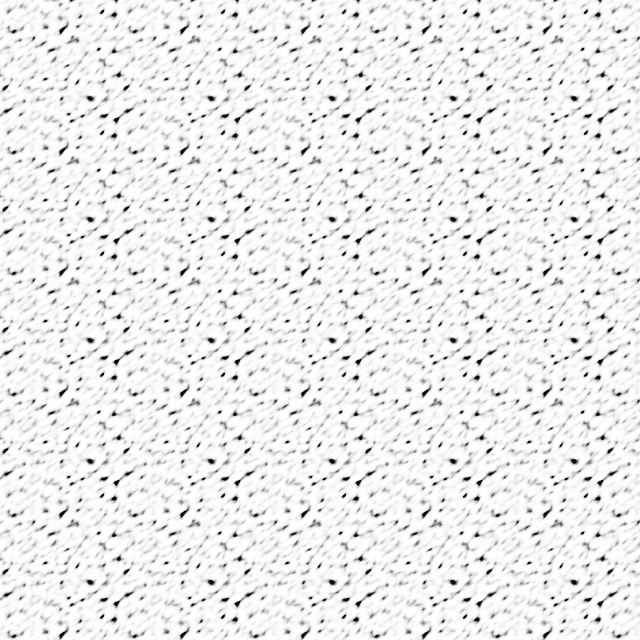
Give the GLSL for this texture, as a WebGL 1 fragment shader.

```glsl
precision highp float;
// Short slanted ink flecks with soft grey wisps on white paper, in a repeating tile.

uniform vec2 u_resolution;

#define TILE 0.189             // width of the repeat
#define FLECK_CELLS 8.0        // cells per tile; a grain is two cells long
#define FLECK_ASPECT 1.9
#define FLECK_ANGLE 0.62
#define WISP_CELLS 13.0
#define WISP_ASPECT 1.9
#define WISP_ANGLE 0.80
#define WISP_SHARE 0.5         // part of the finer layer, 0 to 1
#define INK_LEVEL 2.25         // deviations at which ink is solid
#define INK_FALLOFF 1.6
#define PAPER vec3(1.0)
#define INK vec3(0.03)

const int GRAINS = 12;         // grains per cell
const float ANGLE_SPREAD = 0.6;

vec3 hash3(vec3 p) {
  p = fract(p * vec3(0.1031, 0.1030, 0.0973));
  p += dot(p, p.yxz + 33.33);
  return fract((p.xxy + p.yxx) * p.zyx);
}

vec2 rotate(vec2 p, float angle) {
  float c = cos(angle), s = sin(angle);
  return vec2(c * p.x + s * p.y, c * p.y - s * p.x);
}

// Sum of slanted zero-mean grains of alternating sign, scaled to unit
// deviation; it repeats after the given number of cells.
float grainNoise(vec2 p, float cells, float angle, float aspect, float seed) {
  vec2 cell = floor(p);
  vec2 local = p - cell;
  float sum = 0.0;
  for (int y = -1; y <= 1; y++) {
    for (int x = -1; x <= 1; x++) {
      vec2 offset = vec2(float(x), float(y));
      vec2 id = floor(mod(cell + offset + 0.5, cells));
      float grainSign = 1.0;
      for (int i = 0; i < GRAINS; i++) {
        vec3 rnd = hash3(vec3(id + 311.0, seed + 17.0 * float(i)));
        float tilt = angle + ANGLE_SPREAD * (rnd.z - 0.5);
        vec2 d = rotate(local - offset - rnd.xy, tilt) * vec2(1.0, aspect);
        float r2 = dot(d, d);
        float fade = max(0.0, 1.0 - r2);
        sum += grainSign * fade * fade * (1.0 - 4.0 * r2);
        grainSign = -grainSign;
      }
    }
  }
  return sum / sqrt(0.269 * float(GRAINS) / aspect);
}

void main() {
  vec2 p = gl_FragCoord.xy / (u_resolution.y * TILE);

  // Two slanted layers: broad flecks and finer, steeper wisps.
  float flecks = grainNoise(p * FLECK_CELLS, FLECK_CELLS, FLECK_ANGLE, FLECK_ASPECT, 5.0);
  float wisps = grainNoise(p * WISP_CELLS, WISP_CELLS, WISP_ANGLE, WISP_ASPECT, 341.0);
  float height = sqrt(1.0 - WISP_SHARE * WISP_SHARE) * flecks + WISP_SHARE * wisps;

  // Exponential response: mostly white, with a few peaks reaching black.
  float ink = min(1.0, exp(INK_FALLOFF * (height - INK_LEVEL)));
  gl_FragColor = vec4(mix(PAPER, INK, ink), 1.0);
}
```
